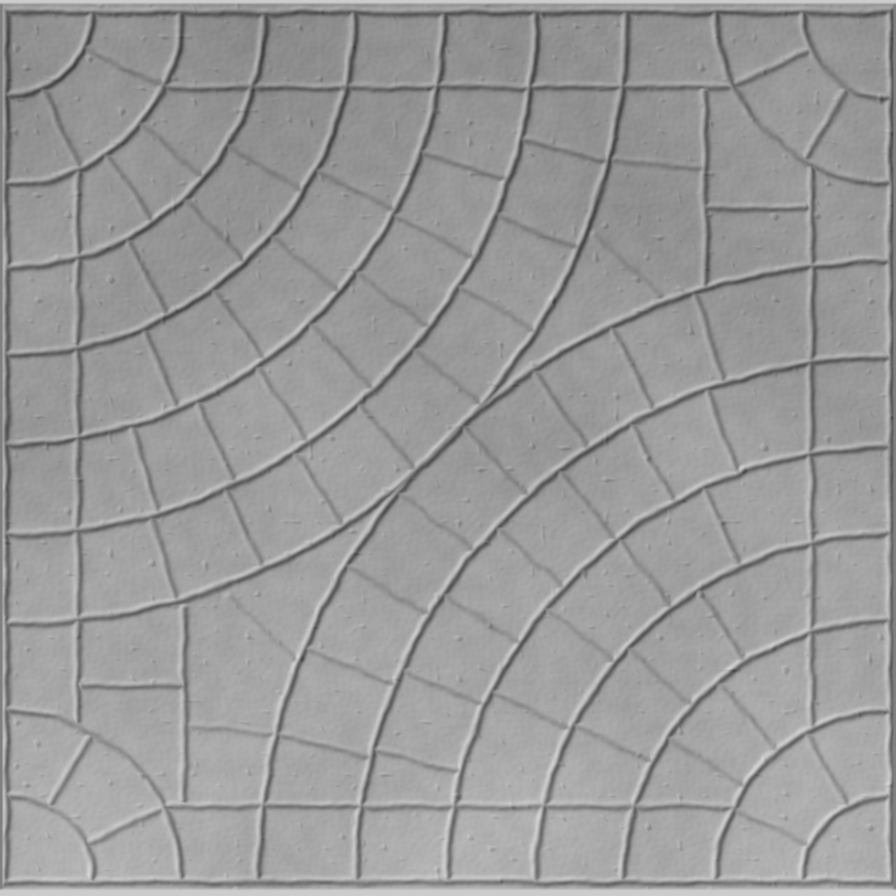
Reproduce this texture procedurally as a WebGL 2 fragment shader.

```glsl
#version 300 es
precision highp float;
// Grey stone paving slab: two large fans of concentric setts meet at the centre,
// small fans fill the other corners. Every groove is carved into one depth field,
// which is then lit from the lower right by a central difference.
uniform vec2 u_resolution;
out vec4 fragColor;

#define GROOVE_WIDTH 0.0039
#define ARC_DEPTH 1.0
#define JOINT_DEPTH 0.70
#define FAINT_DEPTH 0.48
#define BAND_INSET 0.084
#define WOBBLE 0.0030
#define GRAIN 0.07
#define PIT_DEPTH 0.28
#define RELIEF 0.29
#define OCCLUSION 0.10
#define LIGHT_STEP 0.0042

const vec2 SLAB_MIN = vec2(0.0065, 0.0165);
const vec2 SLAB_MAX = vec2(0.9935, 0.9870);
const vec2 TO_LIGHT = vec2(0.8, -0.6);
const float SIDE_SHIFT = 0.004;

// Arc radii of the large fans and their horizontal stretch
const float UPPER_RADII[7] = float[7](0.0938, 0.193, 0.285, 0.383, 0.482, 0.584, 0.683);
const float LOWER_RADII[7] = float[7](0.0960, 0.191, 0.292, 0.388, 0.485, 0.585, 0.692);
const float UPPER_STRETCH = 1.014;
const float LOWER_STRETCH = 1.020;

// Radial joints of each ring: first angle, step (degrees), count
const vec3 UPPER_JOINTS[6] = vec3[6](
  vec3(25, 40, 2), vec3(40, 15, 2), vec3(31, 15.5, 3),
  vec3(27, 13.2, 4), vec3(18.5, 9.1, 7), vec3(13.9, 8.57, 8));
const vec3 LOWER_JOINTS[6] = vec3[6](
  vec3(25, 35, 2), vec3(33, 16, 2), vec3(26.5, 15, 3),
  vec3(25.5, 13, 4), vec3(14.3, 9.2, 7), vec3(13.5, 8.3, 8));

vec2 hashGradient(vec2 cell) {
  vec3 h = fract(vec3(cell.xyx) * vec3(0.1031, 0.1030, 0.0973));
  h += dot(h, h.yzx + 33.33);
  float angle = 6.2832 * fract((h.x + h.y) * h.z);
  return vec2(cos(angle), sin(angle));
}

float gradientNoise(vec2 p) {
  vec2 i = floor(p), f = p - i;
  vec2 s = f * f * f * (f * (f * 6.0 - 15.0) + 10.0);
  vec2 e = vec2(1, 0);
  float low = mix(dot(hashGradient(i), f), dot(hashGradient(i + e), f - e), s.x);
  float high = mix(dot(hashGradient(i + e.yx), f - e.yx),
                   dot(hashGradient(i + 1.0), f - 1.0), s.x);
  return mix(low, high, s.y);
}

float groove(float dist) {
  float t = dist / GROOVE_WIDTH;
  return exp(-t * t);
}

float segmentDistance(vec2 p, vec2 a, vec2 b) {
  vec2 ab = b - a;
  return length(p - a - ab * clamp(dot(p - a, ab) / dot(ab, ab), 0.0, 1.0));
}

// Concentric arcs with radial joints; q is measured inward from a corner
float fan(vec2 q, float stretch, int arcs, float radii[7], vec3 joints[6]) {
  float r = length(q / vec2(stretch, 1.0));
  float angle = degrees(atan(q.y, q.x)), depth = 0.0;
  for (int k = 0; k < arcs; k++) {
    depth = max(depth, ARC_DEPTH * groove(r - radii[k]));
    if (k + 1 < arcs && r > radii[k] && r < radii[k + 1]) {
      vec3 j = joints[k];
      float n = clamp(round((angle - j.x) / j.y), 0.0, j.z - 1.0);
      depth = max(depth, JOINT_DEPTH * groove(r * radians(angle - j.x - n * j.y)));
    }
  }
  return depth;
}

// Small corner fan and the odd stones between it and the large fans
float spandrel(vec2 q, float shift) {
  float depth = fan(q, LOWER_STRETCH, 2, LOWER_RADII, LOWER_JOINTS);
  q.x -= shift;
  float wall = segmentDistance(q, vec2(0.2025, 0.09), vec2(0.2025, 0.306));
  float shelf = segmentDistance(q, vec2(0.09, 0.219), vec2(0.2, 0.219));
  float slant = segmentDistance(q, vec2(0.325, 0.249), vec2(0.253, 0.317));
  float ledge = segmentDistance(q, vec2(0.308, 0.165), vec2(0.205, 0.174));
  depth = max(depth, 0.85 * groove(min(wall, shelf)));
  return max(depth, FAINT_DEPTH * groove(min(slant, ledge)));
}

float carvedDepth(vec2 p) {
  vec2 w = p + WOBBLE * vec2(gradientNoise(p * 26.0), gradientNoise(p * 26.0 + 47.0));
  w += 0.4 * WOBBLE * vec2(gradientNoise(p * 70.0 + 9.0), gradientNoise(p * 70.0 + 81.0));
  vec2 lo = w - SLAB_MIN, hi = SLAB_MAX - w;
  float depth = max(fan(vec2(lo.x, hi.y), UPPER_STRETCH, 7, UPPER_RADII, UPPER_JOINTS),
                    fan(vec2(hi.x, lo.y), LOWER_STRETCH, 7, LOWER_RADII, LOWER_JOINTS));
  depth = max(depth, max(spandrel(hi, SIDE_SHIFT), spandrel(lo, -SIDE_SHIFT)));

  // Straight joints along the four sides stop at the corner fans
  vec2 nearest = min(lo, hi);
  float upright = min(abs(lo.x + SIDE_SHIFT - BAND_INSET), abs(hi.x - SIDE_SHIFT - BAND_INSET));
  float band = groove(min(upright, abs(nearest.y - BAND_INSET)));
  depth = max(depth, 0.85 * band * smoothstep(0.188, 0.194, length(nearest)));
  float edge = min(nearest.x, nearest.y);
  depth *= smoothstep(-0.003, 0.003, edge);
  depth = max(depth, groove(edge));

  // Stone grain and scattered pits
  float pits = smoothstep(0.36, 0.62, gradientNoise(p * 85.0 + 13.0));
  return depth + GRAIN * gradientNoise(p * 160.0) + PIT_DEPTH * pits;
}

void main() {
  vec2 p = gl_FragCoord.xy / u_resolution;
  vec2 halfStep = 0.5 * LIGHT_STEP * TO_LIGHT;
  float slope = carvedDepth(p + halfStep) - carvedDepth(p - halfStep);
  slope *= slope > 0.0 ? 0.8 : 1.0;
  float stone = mix(0.675, 0.560, p.y) + 0.05 * gradientNoise(p * 5.0);
  stone += 0.03 * gradientNoise(p * 45.0 + 5.0);
  float tone = stone + RELIEF * slope - OCCLUSION * carvedDepth(p);

  // Pale surround above and below, darker slivers at the sides
  vec2 beyond = max(SLAB_MIN - p, p - SLAB_MAX);
  tone = mix(tone, 0.50, smoothstep(0.002, 0.005, beyond.x));
  tone = mix(tone, 0.80, smoothstep(0.007, 0.011, beyond.y));
  fragColor = vec4(vec3(clamp(tone, 0.0, 1.0)), 1.0);
}
```
